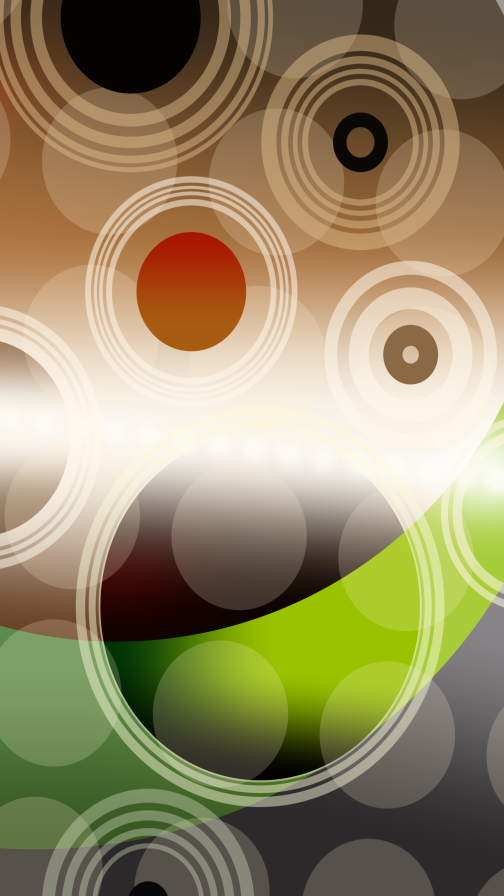
Give the GLSL for this background, as a WebGL 2 fragment shader.

```glsl
#version 300 es
precision highp float;
// Retro backdrop: sweeping brown, green and grey fields under rings and translucent discs.
uniform vec2 u_resolution;
out vec4 fragColor;

float soft; // edge softness, about one pixel

float hash(float n) { return fract(sin(n * 12.9898) * 43758.5453); }

float disc(float d, float r) { return smoothstep(soft, -soft, d - r); }

// Distance in slightly tall ellipses
float oval(vec2 p, vec2 c) { return length((p - c) * vec2(1.0, 0.92)); }

// Four concentric bands, each between an inner and an outer radius
float rings(float d, vec4 inner, vec4 outer) {
  vec4 s = vec4(soft);
  return dot(smoothstep(s, -s, d - outer) - smoothstep(s, -s, d - inner), vec4(1.0));
}

// Translucent discs on a skewed lattice
float latticeDiscs(vec2 p) {
  mat2 cell = mat2(1.43, 0.18, -0.16, 1.52);
  vec2 q = p - vec2(2.05, 4.60);
  return disc(oval(q, cell * round(inverse(cell) * q)), 0.58);
}

vec3 brownField(vec2 p) {
  vec3 c = mix(vec3(0.20, 0.15, 0.09), vec3(0.68, 0.46, 0.25), smoothstep(-0.2, 2.5, p.y - 0.12 * p.x + 0.2));
  c += vec3(0.16, 0.01, -0.02) * exp(-3.0 * length(p - vec2(0.0, 0.75)));
  c = mix(c, vec3(0.97, 0.95, 0.91), smoothstep(1.9, 3.6, p.y));
  return mix(c, vec3(0.40, 0.25, 0.14), smoothstep(3.8, 5.5, p.y - 0.06 * p.x));
}

vec3 greenField(vec2 p) {
  vec3 c = mix(vec3(0.36, 0.55, 0.29), vec3(0.66, 0.80, 0.22), smoothstep(0.6, 3.6, p.x));
  return mix(c, vec3(0.22, 0.34, 0.13), smoothstep(5.6, 7.3, p.y));
}

// Row of blurred lamps along the bright horizon
float lamps(vec2 p) {
  float x = p.x / 0.30 - 0.25, id = round(x);
  vec2 q = vec2((x - id) * 0.30, p.y - 3.58 - 0.126 * p.x);
  float spot = exp(-dot(q, q) * vec2(90.0, 0.0).x);
  return spot * (0.6 + 0.4 * hash(id)) + 0.45 * exp(-9.0 * q.y * q.y);
}

void main() {
  // Canvas is 4.32 wide and 7.68 tall, measured downward from the top
  vec2 uv = gl_FragCoord.xy / u_resolution;
  vec2 p = vec2(uv.x, 1.0 - uv.y) * vec2(4.32, 7.68);
  soft = 5.4 / u_resolution.y;
  vec3 cream = vec3(1.0, 0.94, 0.83);

  // Three fields divided by wide arcs
  float inBrown = disc(length(p - vec2(1.00, 1.79)), 3.71);
  float inGreen = disc(length(p - vec2(0.30, 2.60)), 4.68);
  vec3 col = mix(vec3(0.53, 0.52, 0.53), vec3(0.17, 0.16, 0.16), smoothstep(5.3, 7.5, p.y + 0.25 * (4.3 - p.x)));
  col = mix(col, greenField(p), inGreen);
  col = mix(col, brownField(p), inBrown);

  // Deep interior of the large circle
  float big = oval(p, vec2(2.23, 5.20));
  vec3 deepBrown = mix(brownField(p), vec3(0.05, 0.01, 0.0), smoothstep(3.75, 5.3, p.y - 0.07 * (p.x - 2.2)));
  deepBrown.r += 0.16 * exp(-8.0 * pow(p.y - 4.95, 2.0)) * smoothstep(2.2, 0.9, p.x);
  vec3 deepGreen = mix(vec3(0.0, 0.20, 0.02), vec3(0.60, 0.76, 0.0), smoothstep(0.9, 2.4, p.x));
  deepGreen *= 1.0 - smoothstep(5.7, 6.65, p.y - 0.12 * (p.x - 2.2));
  col = mix(col, mix(deepGreen, deepBrown, inBrown), disc(big, 1.37));

  // Interiors of the circles cut by the left and right edges
  float left = oval(p, vec2(-0.18, 3.75));
  float right = oval(p, vec2(4.56, 4.40));
  col *= 1.0 - vec3(0.28, 0.36, 0.44) * disc(left, 0.78) * smoothstep(0.1, 0.7, abs(p.y - 3.65));
  col = mix(col, vec3(0.64, 0.80, 0.22), 0.8 * disc(right, 0.58));

  // Horizon light and the flare at the right edge
  col = mix(col, vec3(1.0, 0.99, 0.97), min(lamps(p), 1.0) * 0.8);
  vec2 flare = (p - vec2(4.15, 4.0)) * vec2(1.0, 1.3);
  col = mix(col, vec3(1.0), 0.85 * exp(-3.5 * dot(flare, flare)));

  col = mix(col, cream, 0.20 * latticeDiscs(p));

  // Ring groups
  float a = oval(p, vec2(1.12, 0.15));
  float b = oval(p, vec2(3.09, 1.22));
  float c = oval(p, vec2(1.64, 2.50));
  float d = oval(p, vec2(3.52, 3.04));
  float g = oval(p, vec2(1.27, 7.75));
  float tan4 = rings(a, vec4(1.18, 1.09, 0.94, 0.76), vec4(1.22, 1.15, 1.03, 0.86))
             + rings(b, vec4(0.72, 0.62, 0.54, 0.45), vec4(0.85, 0.68, 0.58, 0.50));
  col = mix(col, vec3(0.86, 0.73, 0.54), 0.50 * tan4);
  float pale = rings(c, vec4(0.86, 0.81, 0.76, 0.68), vec4(0.91, 0.835, 0.79, 0.73))
             + rings(d, vec4(0.63, 0.36, 0.0, 0.0), vec4(0.74, 0.53, 0.0, 0.0))
             + rings(left, vec4(0.98, 0.91, 0.78, 0.0), vec4(1.05, 0.95, 0.88, 0.0))
             + rings(right, vec4(0.72, 0.60, 0.0, 0.0), vec4(0.78, 0.68, 0.0, 0.0));
  col = mix(col, vec3(1.0, 0.97, 0.92), 0.55 * min(pale, 1.0));
  float bigRings = rings(big, vec4(1.50, 1.41, 1.37, 0.0), vec4(1.58, 1.47, 1.385, 0.0));
  col = mix(col, vec3(0.98, 0.98, 0.86), 0.48 * bigRings);
  float lowRings = rings(g, vec4(0.80, 0.66, 0.54, 0.44), vec4(0.91, 0.74, 0.60, 0.48));
  col = mix(col, vec3(0.85, 0.88, 0.78), 0.38 * lowRings);

  // Solid centres
  col = mix(col, vec3(0.015, 0.01, 0.005), disc(a, 0.60));
  col = mix(col, vec3(0.04, 0.03, 0.02), disc(b, 0.235) - disc(b, 0.12));
  vec3 ember = mix(vec3(0.66, 0.08, 0.0), vec3(0.66, 0.36, 0.07), smoothstep(1.95, 2.85, p.y));
  col = mix(col, ember, disc(c, 0.47));
  col = mix(col, vec3(0.55, 0.41, 0.27), disc(d, 0.235) - 0.8 * disc(d, 0.07));
  col = mix(col, vec3(0.03), disc(g, 0.18));

  fragColor = vec4(clamp(col, 0.0, 1.0), 1.0);
}
```
